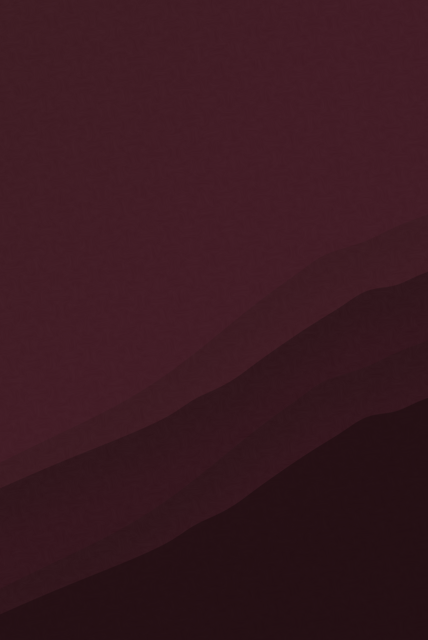
Reproduce this background procedurally as a Shadertoy shader.

```glsl
// Dark wine-red paper hills: two folded ridges rising to the right under a dim sky.

#define SKY_LOW      vec3(0.264, 0.113, 0.151)
#define SKY_HIGH     vec3(0.247, 0.114, 0.140)
#define VEIL_SHADE   vec3(0.240, 0.108, 0.137)
#define VEIL_LIT     vec3(0.256, 0.112, 0.145)
#define HILL_SHADE   vec3(0.192, 0.087, 0.110)
#define HILL_LIT     vec3(0.212, 0.089, 0.120)
#define FRONT_COLOR  vec3(0.143, 0.062, 0.079)
#define RIDGE_STEP   0.197
#define FADE_DEPTH   0.110
#define GRAIN_AMOUNT 0.007

const float PI = 3.14159;

float bump(float x, float center, float width) {
    float d = (x - center) / width;
    return exp(-d * d);
}

// Height of the soft upper fold; x and height run from 0 to 1
float foldHeight(float x) {
    vec4 waves = sin(PI * x * vec4(1.0, 2.0, 3.0, 4.0));
    return 0.277 + 0.388 * x
         + dot(waves, vec4(0.0043, -0.0205, 0.003, 0.0023))
         + 0.005 * bump(x, 0.75, 0.045)
         - 0.004 * bump(x, 0.86, 0.05);
}

// Height of the crisp lower crest
float crestHeight(float x) {
    vec3 waves = sin(PI * x * vec3(1.0, 2.0, 3.0));
    return 0.237 + 0.3385 * x
         + dot(waves, vec3(-0.0098, -0.0125, 0.0071))
         + 0.005 * bump(x, 0.455, 0.045)
         - 0.002 * bump(x, 0.55, 0.04)
         + 0.006 * bump(x, 0.85, 0.045)
         - 0.004 * bump(x, 0.93, 0.04);
}

// Coverage below an edge, smoothed over about one pixel
float below(float depth) {
    float edge = 0.9 / iResolution.y;
    return smoothstep(-edge, edge, depth);
}

// Colour that brightens with depth under an edge
vec3 shadeDown(vec3 shade, vec3 lit, float depth) {
    return mix(shade, lit, smoothstep(0.0, FADE_DEPTH, depth));
}

// Paper fibres from layered, warped sines
float paperGrain(vec2 p) {
    float sum = 0.0;
    float weight = 0.5;
    for (int i = 0; i < 4; i++) {
        p = mat2(0.8, 0.6, -0.6, 0.8) * p * 1.7;
        p += 1.3 * sin(p.yx * 0.7 + float(i));
        sum += weight * sin(p.x) * sin(p.y);
        weight *= 0.85;
    }
    return sum;
}

void mainImage(out vec4 fragColor, in vec2 fragCoord) {
    vec2 uv = fragCoord / iResolution.xy;
    float fold = foldHeight(uv.x) - uv.y;
    float crest = crestHeight(uv.x) - uv.y;

    // Sky, warmest near the fold and toward the right
    float warmth = clamp(1.0 + 1.2 * fold + 0.55 * uv.x, 0.0, 1.0);
    vec3 color = mix(SKY_HIGH, SKY_LOW, warmth);

    // Back ridge: faint fold, then its solid crest
    color = mix(color, shadeDown(VEIL_SHADE, VEIL_LIT, fold), below(fold));
    vec3 hill = shadeDown(HILL_SHADE, HILL_LIT, crest);
    color = mix(color, hill, below(crest));

    // Front ridge repeats both edges lower down
    fold -= RIDGE_STEP;
    crest -= RIDGE_STEP;
    color = mix(color, shadeDown(HILL_SHADE, HILL_LIT, fold), below(fold));
    vec3 front = FRONT_COLOR * (1.03 - 0.12 * max(crest, 0.0));
    color = mix(color, front, below(crest));

    // Fine paper texture, fainter on the dark front
    vec2 paper = uv * vec2(80.0, 150.0);
    color += GRAIN_AMOUNT * paperGrain(paper) * (1.0 - 0.5 * below(crest));

    fragColor = vec4(color, 1.0);
}
```
